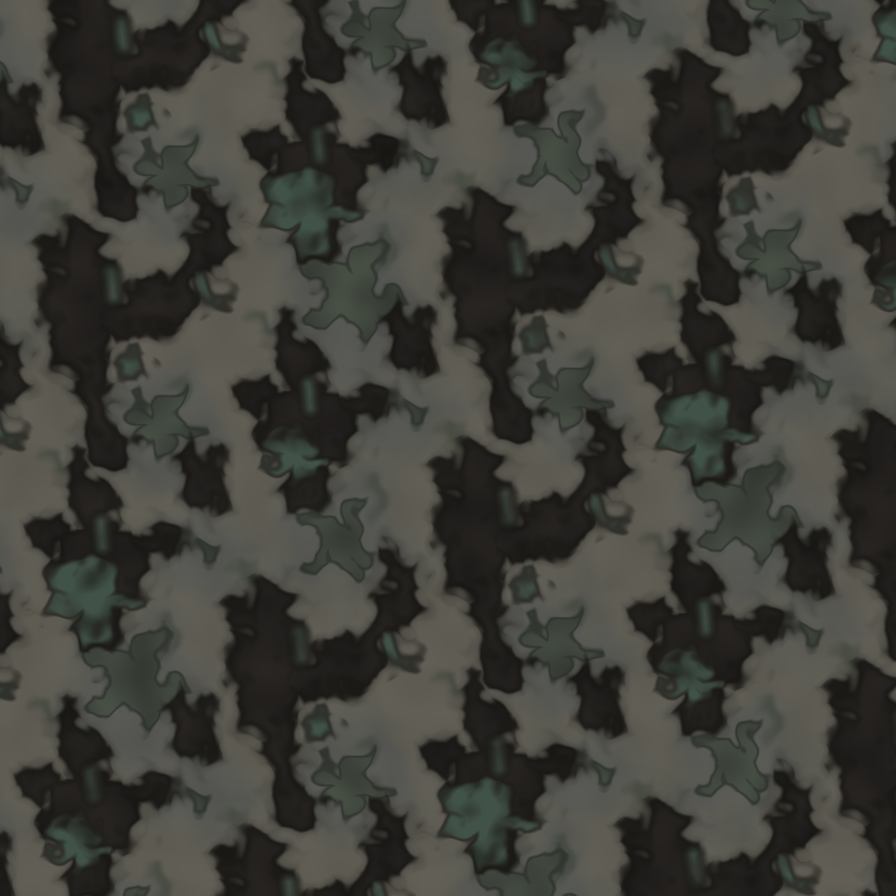
Reproduce this pattern procedurally as a WebGL 1 fragment shader.

```glsl
precision highp float;
// Camouflage weave: two ragged dark motifs with teal accents on a slanted lattice over grey ground.

uniform vec2 u_resolution;

#define UNIT 0.1302                    // motif unit as a fraction of the canvas
#define ORIGIN vec2(0.124, 0.681)      // anchor of the first motif
#define STEP_A vec2(0.2205, -0.1240)   // lattice step across
#define STEP_B vec2(-0.0110, -0.2785)  // lattice step down
#define WARP 0.20                      // bending of the outlines
#define ROUGH 0.15                     // raggedness of the outlines
#define SOFT 0.042                     // edge softness in motif units
#define GROUND vec3(0.370, 0.362, 0.325)
#define COOL vec3(0.335, 0.340, 0.325)
#define DARK vec3(0.135, 0.125, 0.117)
#define GREEN vec3(0.245, 0.270, 0.235)
#define TEAL vec3(0.255, 0.325, 0.285)

const vec3 RIM = vec3(0.105, 0.100, 0.088);
const vec2 MOTIF_CENTRE = vec2(0.2, -0.4);

vec2 gradient(vec2 cell) {
  float angle = 6.2832 * fract(sin(dot(cell, vec2(127.1, 311.7))) * 43758.5);
  return vec2(cos(angle), sin(angle));
}

float noise(vec2 p) {
  vec2 i = floor(p), f = p - i;
  vec2 u = f * f * f * (f * (f * 6.0 - 15.0) + 10.0);
  float a = dot(gradient(i), f);
  float b = dot(gradient(i + vec2(1, 0)), f - vec2(1, 0));
  float c = dot(gradient(i + vec2(0, 1)), f - vec2(0, 1));
  float d = dot(gradient(i + vec2(1, 1)), f - vec2(1, 1));
  return mix(mix(a, b, u.x), mix(c, d, u.x), u.y);
}

float capsule(vec2 p, vec2 a, vec2 b, float r) {
  vec2 pa = p - a, ba = b - a;
  return length(pa - ba * clamp(dot(pa, ba) / dot(ba, ba), 0.0, 1.0)) - r;
}

float disc(vec2 p, vec2 c, float r) { return length(p - c) - r; }

float star(vec2 p, vec2 c, float r) {
  p -= c;
  return length(p) - r * (0.85 + 0.24 * cos(5.0 * atan(p.y, p.x + 1e-5) + 0.7));
}

// Signed distances of one motif: dark, green, teal, smudge
vec4 motif(vec2 q, float phase) {
  bool hooked = phase < 1.5;
  vec2 s = q * 4.2 + (hooked ? 0.0 : 17.0);
  vec2 p = q + WARP * vec2(noise(s), noise(s + 31.4));
  float rough = ROUGH * (abs(noise(s * 1.35 + 7.7)) - 0.18);
  float dark = capsule(p, vec2(0.83, 0.65), vec2(0.90, 0.38), 0.17);
  float green, teal;
  if (hooked) {
    dark = min(dark, capsule(p, vec2(-0.28, 0.30), vec2(-0.28, -0.50), 0.28));
    dark = min(dark, capsule(p, vec2(-0.20, -0.70), vec2(-0.05, -1.35), 0.14));
    dark = min(dark, disc(p, vec2(-0.02, -1.40), 0.19));
    dark = min(dark, capsule(p, vec2(0.0, -0.28), vec2(0.50, -0.15), 0.18));
    dark = min(dark, capsule(p, vec2(0.50, -0.15), vec2(0.85, 0.30), 0.15));
    green = star(p, vec2(0.42, -1.20), 0.30);
    teal = min(disc(p, vec2(0.20, -0.68), 0.12), disc(p, vec2(0.84, -0.08), 0.13));
  } else {
    bool first = phase < 2.5;
    dark = min(dark, capsule(p, vec2(-0.15, 0.44), vec2(-0.05, 0.20), 0.18));
    dark = min(dark, disc(p, vec2(-0.42, 0.0), 0.16));
    dark = min(dark, capsule(p, vec2(-0.12, -0.20), vec2(0.12, -0.25), 0.32));
    dark = min(dark, disc(p, vec2(0.0, -0.75), 0.20));
    dark = min(dark, capsule(p, vec2(0.35, -0.08), vec2(0.62, -0.04), 0.11));
    green = star(p, vec2(0.28, -1.25), first ? 0.43 : 0.32);
    green = min(green, disc(p, vec2(0.86, -0.12), 0.11));
    teal = star(p * vec2(0.85, 1.0), vec2(-0.09, -0.52), first ? 0.34 : 0.23);
  }
  teal = min(teal + rough, capsule(q, vec2(0.0, 0.11), vec2(0.02, -0.09), 0.065));
  float smudge = min(capsule(p, vec2(0.54, -0.80), vec2(0.58, -0.95), 0.05),
                     capsule(p, vec2(1.22, -0.25), vec2(1.27, -0.38), 0.04));
  return vec4(dark + rough, green + rough, teal, smudge);
}

float fill(float d) { return 1.0 - smoothstep(-SOFT, SOFT, d); }

void main() {
  vec2 uv = gl_FragCoord.xy / u_resolution.y;

  // Nearest lattice node, then the union of the motifs around it
  vec2 v = uv - ORIGIN - MOTIF_CENTRE * UNIT;
  float det = STEP_A.x * STEP_B.y - STEP_A.y * STEP_B.x;
  vec2 node = floor(vec2(v.x * STEP_B.y - v.y * STEP_B.x,
                         v.y * STEP_A.x - v.x * STEP_A.y) / det + 0.5);
  vec4 field = vec4(2.0);
  for (int i = -1; i <= 1; i++) {
    for (int j = -1; j <= 1; j++) {
      vec2 id = node + vec2(float(i), float(j));
      vec2 q = (uv - ORIGIN - id.x * STEP_A - id.y * STEP_B) / UNIT;
      if (length(q - MOTIF_CENTRE) > 1.8) continue;
      field = min(field, motif(q, mod(id.y + 1.0 + 2.0 * id.x, 4.0)));
    }
  }

  // Ground: cooler beside the green parts, shaded close to the dark ones
  float mottle = noise(uv * 22.0);
  float cool = 1.0 - smoothstep(0.0, 0.5, field.y + 0.35 * noise(uv * 9.0));
  vec3 color = mix(GROUND, COOL, cool) * (1.0 + 0.07 * mottle);
  color *= mix(0.84, 1.0, smoothstep(0.0, 0.15, field.x));
  color = mix(color, GREEN, 0.65 * (1.0 - smoothstep(-0.04, 0.08, field.w)));

  // Green stars with a thin shadowed rim
  vec3 leaf = mix(GREEN * 0.68, GREEN * (1.0 + 0.3 * mottle), smoothstep(0.0, 0.09, -field.y));
  color = mix(color, leaf, fill(field.y));

  // Dark bodies, warmer inside
  vec3 body = mix(RIM, DARK, smoothstep(0.02, 0.16, -field.x)) * (1.0 + 0.25 * mottle);
  color = mix(color, body, fill(field.x));

  // Teal accents, outlined and mottled
  color = mix(color, RIM, 0.7 * fill(field.z - 0.035));
  vec3 accent = mix(GREEN * 0.75, TEAL, smoothstep(0.0, 0.10, -field.z));
  color = mix(color, accent, fill(field.z) * clamp(0.8 + 0.9 * noise(uv * 34.0), 0.0, 1.0));

  gl_FragColor = vec4(color, 1.0);
}
```
